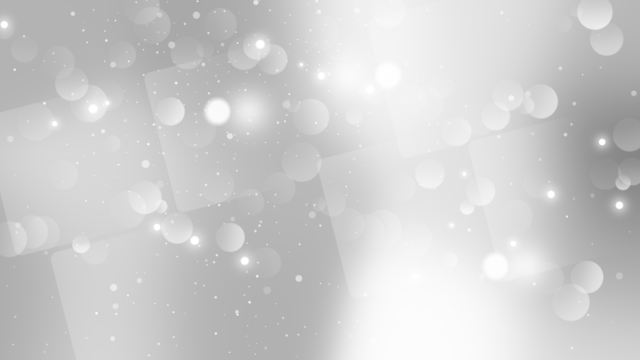
Reproduce this background procedurally as a Shadertoy shader.

```glsl
// Silver bokeh backdrop: soft grey glows, tilted sheets, shaded discs, orbs and fine sparkles.

const int DISC_COUNT = 76;
const int MOTE_COUNT = 18;
const float GLOW_FALLOFF = 24.0;   // higher gives tighter light and dark areas
const float SHEET_TILT = 0.25;     // radians
const float SHEET_HALF = 0.2;
const float SHEET_OPACITY = 0.2;
const vec2 DISC_RADIUS = vec2(0.036, 0.055);
const vec2 DISC_OPACITY = vec2(0.12, 0.75);
const float ORB_RADIUS = 0.045;
const float MOTE_RADIUS = 0.011;
const vec3 SPARKLE_TINT = vec3(1.0, 1.0, 0.98);

// Large glows: centre and grey level
const int GLOW_COUNT = 15;
const vec3 GLOWS[GLOW_COUNT] = vec3[](
    vec3(0.05, 0.93, 0.70), vec3(0.67, 0.86, 0.66), vec3(1.00, 0.88, 0.96),
    vec3(1.37, 0.93, 0.89), vec3(1.71, 0.86, 0.72), vec3(1.71, 0.56, 0.47),
    vec3(1.40, 0.50, 0.89), vec3(0.70, 0.50, 0.72), vec3(0.30, 0.45, 0.85),
    vec3(0.03, 0.22, 0.66), vec3(0.30, 0.15, 0.82), vec3(0.62, 0.17, 0.69),
    vec3(1.27, 0.05, 0.99), vec3(1.70, 0.28, 0.66), vec3(1.65, 0.02, 0.86));

// Sheet centres
const int SHEET_COUNT = 6;
const vec2 SHEETS[SHEET_COUNT] = vec2[](
    vec2(0.38, 0.15), vec2(0.19, 0.53), vec2(0.64, 0.65),
    vec2(1.12, 0.41), vec2(1.54, 0.46), vec2(1.26, 0.80));

// Orbs: centre and sideways offset of the halo
const int ORB_COUNT = 3;
const vec3 ORBS[ORB_COUNT] = vec3[](
    vec3(0.606, 0.69, 0.085), vec3(1.077, 0.79, -0.11), vec3(1.378, 0.26, 0.085));

vec4 hash4(vec2 p) {
    vec4 q = fract(p.xyxy * vec4(0.1031, 0.1030, 0.0973, 0.1099));
    q += dot(q, q.wzxy + 33.33);
    return fract((q.xxyz + q.yzzw) * q.zywx);
}

float gaussian(vec2 d, float width) {
    return exp(-dot(d, d) / (width * width));
}

// Coverage of a shape from its signed distance
float fill(float dist, float soft) {
    return 1.0 - smoothstep(-soft, soft, dist);
}

float backdrop(vec2 p) {
    float total = 0.0, weight = 0.0;
    for (int i = 0; i < GLOW_COUNT; i++) {
        vec2 d = p - GLOWS[i].xy;
        float w = exp(-GLOW_FALLOFF * dot(d, d));
        total += w * GLOWS[i].z;
        weight += w;
    }
    return total / weight;
}

// Rounded tilted square, lightest along its left edge
float sheet(vec2 d, float pixel) {
    vec2 axis = vec2(cos(SHEET_TILT), sin(SHEET_TILT));
    vec2 q = vec2(dot(d, axis), dot(d, vec2(-axis.y, axis.x)));
    vec2 e = abs(q) - SHEET_HALF + 0.02;
    float dist = length(max(e, 0.0)) + min(max(e.x, e.y), 0.0) - 0.02;
    float fade = 1.0 - smoothstep(-SHEET_HALF, SHEET_HALF * 0.9, q.x);
    return SHEET_OPACITY * fade * fill(dist, pixel);
}

// Disc scattered along an upper and a lower band, shaded across its width
float disc(int i, vec2 p, float span, float pixel) {
    vec4 h = hash4(vec2(float(i), 7.0));
    vec4 g = hash4(vec2(float(i), 19.0));
    bool upper = i % 2 == 0;
    float x = (float(i) + h.x) / float(DISC_COUNT) * span;
    float y = upper ? 0.80 + 0.38 * (h.y - 0.5) : 0.40 + 0.25 * (h.y + h.z - 1.0);
    float r = mix(DISC_RADIUS.x, DISC_RADIUS.y, g.x) * (h.w < 0.18 ? 0.45 : 1.0);
    vec2 d = p - vec2(x, y);
    float angle = -0.6 + 2.4 * (g.z - 0.5);
    float side = smoothstep(-r, r, dot(d, vec2(cos(angle), sin(angle))));
    float opacity = mix(DISC_OPACITY.x, DISC_OPACITY.y, g.y * g.y * g.y);
    return opacity * mix(0.2, 1.0, side) * fill(length(d) - r, pixel);
}

// One dot per grid cell, kept with the given chance
float specks(vec2 p, float cell, vec2 radii, float chance, float soft) {
    vec2 id = floor(p / cell);
    vec4 h = hash4(id + 41.0 * cell);
    vec4 g = hash4(id + 97.0);
    float r = mix(radii.x, radii.y, h.z * h.z);
    vec2 d = p - (id + mix(vec2(0.2), vec2(0.8), h.xy)) * cell;
    return step(h.w, chance) * mix(0.25, 0.95, g.x) * fill(length(d) - r, soft);
}

void mainImage(out vec4 fragColor, in vec2 fragCoord) {
    float pixel = 1.0 / iResolution.y;
    float span = iResolution.x * pixel;
    vec2 p = fragCoord * pixel;

    float grey = backdrop(p);
    for (int i = 0; i < SHEET_COUNT; i++) grey = mix(grey, 1.0, sheet(p - SHEETS[i], pixel));
    for (int i = 0; i < DISC_COUNT; i++) grey = mix(grey, 1.0, disc(i, p, span, pixel));

    // Large soft orbs, each with a blurred halo beside it
    for (int i = 0; i < ORB_COUNT; i++) {
        vec2 d = p - ORBS[i].xy;
        float core = 0.92 * fill(length(d) - ORB_RADIUS * 0.8, ORB_RADIUS * 0.25);
        float halo = 0.75 * gaussian(d - vec2(ORBS[i].z, 0.0), 0.06);
        grey = mix(grey, 1.0, max(core, halo));
    }

    // Small glowing motes
    for (int i = 0; i < MOTE_COUNT; i++) {
        vec4 h = hash4(vec2(float(i), 53.0));
        float r = MOTE_RADIUS * mix(0.4, 1.3, h.z);
        vec2 d = p - vec2((float(i) + h.x) / float(MOTE_COUNT) * span, h.y);
        grey = mix(grey, 1.0, max(fill(length(d) - r, r * 0.4), 0.55 * gaussian(d, r * 2.0)));
    }

    // Sparkles, densest in a column left of the centre
    float dense = gaussian(p - vec2(0.62, 0.82), 0.36) + 0.5 * gaussian(p - vec2(0.65, 0.12), 0.25);
    float dust = specks(p, 0.028, vec2(0.0012, 0.0035), 0.04 + 0.5 * dense, max(pixel, 0.0015));
    float dots = specks(p, 0.085, vec2(0.003, 0.011), 0.28, max(pixel, 0.0015));
    vec3 color = mix(vec3(grey), SPARKLE_TINT, max(dust, 0.7 * dots));
    fragColor = vec4(color, 1.0);
}
```
